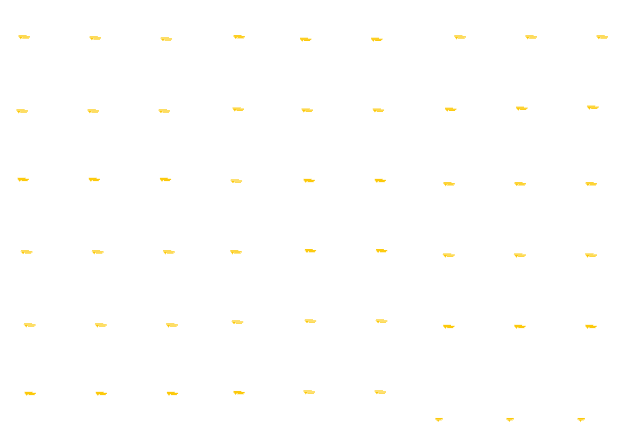
Reproduce this pattern procedurally as a Shadertoy shader.

```glsl
// A sparse 9 by 6 grid of tiny amber flecks on white. Each fleck is a union of
// three thin bars and a tooth; layered sines drift it inside its cell, with one
// drift per block of columns. The last block's bottom row has slipped and is cut.

const vec2  GRID   = vec2(9.0, 6.0);          // repeats across and down
const float CELL   = 85.4;                    // length units along one cell
const vec3  PAPER  = vec3(1.0);
const vec3  AMBER  = vec3(0.99, 0.79, 0.04);
const float TILT   = 1.25;                    // drop per column in tilted rows
const vec2  SLIP   = vec2(17.3, 75.6);        // place of the slipped flecks
const float CUT_X  = 1.9;                     // right edge of a cut fleck

// Signed distance to a box given by two opposite corners
float boxDist(vec2 p, vec2 lo, vec2 hi) {
    vec2 d = abs(p - 0.5 * (lo + hi)) - 0.5 * (hi - lo);
    return length(max(d, 0.0)) + min(max(d.x, d.y), 0.0);
}

// Downward wedge with its tip at the origin, closed at the given height
float toothDist(vec2 p, float height) {
    return max(dot(vec2(abs(p.x), p.y), vec2(0.76, 0.65)), -p.y - height);
}

// Fleck: short top bar, long middle bar, lower bar and a tooth at the left
float fleckDist(vec2 p) {
    float d = boxDist(p, vec2(-6.6, -2.2), vec2(2.8, -0.8));
    d = min(d, boxDist(p, vec2(-5.9, -1.0), vec2(6.8, 0.4)));
    d = min(d, boxDist(p, vec2(-1.9, 0.2), vec2(5.4, 1.7)));
    return min(d, toothDist(p - vec2(-4.1, 2.4), 3.0));
}

// Slipped fleck: a bar tapering to a tooth, without the tail
float cutFleckDist(vec2 p) {
    float d = boxDist(p, vec2(-6.8, -2.2), vec2(CUT_X, -0.5));
    d = min(d, boxDist(p, vec2(-5.4, -0.7), vec2(0.3, 0.6)));
    return min(d, toothDist(p - vec2(-3.4, 2.4), 3.0));
}

float wave(float base, float amp, float freq, float peak, float row) {
    return base + amp * cos(freq * (row - peak));
}

// Fleck centre in its cell, measured from the top left corner
vec2 fleckCentre(vec2 cell) {
    float col = cell.x, row = cell.y;
    if (col < 2.5) {
        float tilt = row < 0.5 ? TILT * (col - 1.0) : 0.0;
        return vec2(wave(31.5, 5.0, 0.9, 4.65, row),
                    wave(45.9, 2.0, 2.09, 0.8, row) + tilt);
    }
    if (col < 3.5)
        return vec2(wave(29.0, -2.0, 1.2, 2.7, row),
                    wave(44.7, 1.5, 0.95, 2.0, row));
    if (col < 5.5)
        return vec2(wave(28.0, 3.4, 0.7, 3.5, row),
                    wave(45.0, -2.4, 0.6, 5.0, row));
    if (row > 4.5) return SLIP;
    float tilt = abs(row - 1.0) < 0.5 ? -TILT * (col - 7.0) : 0.0;
    return vec2(26.5 + 13.5 * exp(-1.8 * row),
                mix(44.5, 49.5, step(1.5, row)) + tilt);
}

void mainImage(out vec4 fragColor, in vec2 fragCoord) {
    // Grid position, counted down from the top
    vec2 uv = fragCoord / iResolution.xy;
    vec2 grid = vec2(uv.x, 1.0 - uv.y) * GRID;
    vec2 cell = floor(grid);
    vec2 p = fract(grid) * CELL - fleckCentre(cell);

    // Fleck with a one-pixel soft edge
    bool slipped = cell.x > 5.5 && cell.y > 4.5;
    float d = slipped ? cutFleckDist(p) : fleckDist(p);
    float pixel = GRID.y * CELL / iResolution.y;
    float ink = clamp(0.5 - d / pixel, 0.0, 1.0);

    fragColor = vec4(mix(PAPER, AMBER, ink), 1.0);
}
```
